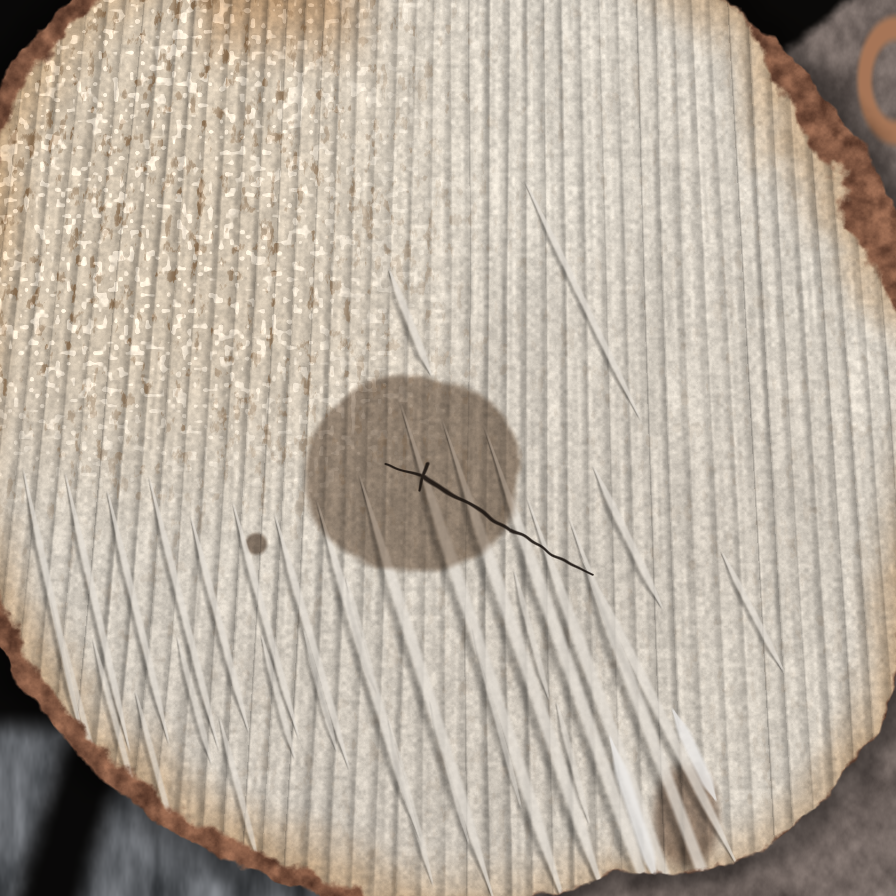
This texture is drawn by a WebGL 1 fragment shader. Its source:

```glsl
precision highp float;
// Sawn end of a log: fanned saw grooves, slanted gouges, dark heartwood, crack and bark.
uniform vec2 u_resolution;

float hash(vec2 p) {
  vec3 q = fract(p.xyx * vec3(0.1031, 0.1030, 0.0973));
  q += dot(q, q.yzx + 33.33);
  return fract((q.x + q.y) * q.z);
}

float noise(vec2 p) {
  vec2 i = floor(p), f = fract(p);
  f = f * f * (3.0 - 2.0 * f);
  return mix(mix(hash(i), hash(i + vec2(1, 0)), f.x),
             mix(hash(i + vec2(0, 1)), hash(i + vec2(1, 1)), f.x), f.y);
}

float fbm(vec2 p) {
  float sum = 0.0, amp = 0.53;
  for (int i = 0; i < 4; i++) {
    sum += amp * noise(p);
    p = p * 2.03 + 7.1;
    amp *= 0.5;
  }
  return sum;
}

// x: lit ridge, y: shadow on its left flank; both taper at the ends
vec2 gouge(vec2 p, vec2 a, vec2 b, float width) {
  vec2 ab = b - a, ap = p - a;
  float t = dot(ap, ab) / dot(ab, ab);
  float side = (ap.y * ab.x - ap.x * ab.y) / length(ab);
  float w = width * smoothstep(0.0, 0.3, t) * smoothstep(1.0, 0.75, t) + 0.0008;
  float on = smoothstep(-0.01, 0.04, t) * smoothstep(1.01, 0.96, t);
  return on * vec2(smoothstep(w + 0.001, w * 0.4, abs(side)),
                   smoothstep(w + 0.001, 0.0, abs(side + w * 1.4)));
}

float crackLine(vec2 p, vec2 a, vec2 b, float width) {
  vec2 ab = b - a;
  float t = clamp(dot(p - a, ab) / dot(ab, ab), 0.0, 1.0);
  float w = width * (1.0 - 0.7 * t);
  return smoothstep(w + 0.0015, w * 0.4, length(p - a - ab * t));
}

vec3 surroundings(vec2 p) {
  float rough = fbm(p * 32.0), fine = fbm(p * vec2(110.0, 75.0));
  vec3 rightLog = mix(vec3(0.22, 0.19, 0.18), vec3(0.64, 0.58, 0.55), rough * 0.7 + fine * 0.35);
  vec3 leftLog = mix(vec3(0.15, 0.16, 0.17), vec3(0.58, 0.59, 0.61), fbm(p * vec2(45.0, 14.0)));
  // Black gaps between the neighbouring logs
  float gap = smoothstep(0.055, 0.015, abs(p.x - 0.06 - p.y * 0.32 + 0.01 * rough));
  gap = max(gap, smoothstep(0.17, 0.21, p.y));
  vec3 col = mix(leftLog, vec3(0.035, 0.032, 0.03), gap);
  float corner = smoothstep(0.005, -0.015, 0.92 + (p.x - 0.87) * 0.8 - p.y + 0.02 * rough);
  rightLog = mix(rightLog, vec3(0.04, 0.035, 0.03), corner);
  float curl = abs(length((p - vec2(1.0, 0.91)) * vec2(1.0, 0.6)) - 0.035);
  rightLog = mix(rightLog, vec3(0.65, 0.46, 0.34), smoothstep(0.012, 0.004, curl));
  return mix(col, rightLog, step(0.5, p.x));
}

vec3 sawnWood(vec2 p, float depth) {
  float cloud = fbm(p * 5.0 + 3.0), grain = fbm(p * 190.0);
  float roughZone = smoothstep(0.62, 0.2, p.x) * smoothstep(0.35, 0.65, p.y);
  vec3 col = mix(vec3(0.76, 0.725, 0.68), vec3(0.89, 0.86, 0.81),
                 clamp(0.15 + 0.6 * cloud + 0.45 * p.y, 0.0, 1.0));
  col = mix(col, vec3(0.79, 0.70, 0.58), 0.45 * roughZone);
  col = mix(col, vec3(0.70, 0.54, 0.36), 0.6 * smoothstep(0.09, 0.0, depth + 0.05 * cloud));
  col = mix(col, vec3(0.66, 0.48, 0.30), 0.55 * smoothstep(0.1, 0.0, 1.0 - p.y)
      * smoothstep(0.2, 0.25, p.x) * smoothstep(0.44, 0.36, p.x));

  // Heartwood and knots
  vec2 h = (p - vec2(0.462, 0.473)) / vec2(0.121, 0.110);
  float heart = smoothstep(1.04, 0.95, length(h) + 0.14 * (fbm(p * 22.0) - 0.5));
  float knot = smoothstep(1.15, 0.75, length((p - vec2(0.766, 0.09)) / vec2(0.042, 0.062)) + 0.5 * (cloud - 0.5));
  float spot = smoothstep(0.015, 0.009, length(p - vec2(0.286, 0.393)));
  col = mix(col, vec3(0.53, 0.465, 0.40) + 0.05 * length(h) * (cloud - 0.5), heart * 0.92);
  col = mix(col, vec3(0.47, 0.38, 0.31), 0.75 * knot);
  col = mix(col, vec3(0.40, 0.33, 0.27), 0.75 * spot);

  // Saw grooves spread downwards
  float fan = (p.x - 0.57) / (1.0 + 0.22 * (1.0 - p.y));
  float t = fan * 49.0 + 0.35 * noise(vec2(fan * 18.0, p.y * 3.0));
  float f = fract(t);
  float groove = smoothstep(0.0, 0.13, f) * smoothstep(1.0, 0.55, f);
  float streak = noise(vec2(fan * 270.0, p.y * 9.0));
  float strength = (0.13 + 0.13 * hash(vec2(floor(t), 4.0))) * mix(1.0, 0.65, heart);
  col *= 1.06 - strength * (1.0 - groove) - 0.11 * (1.0 - streak);
  col *= 0.86 + 0.28 * grain;
  float pits = smoothstep(0.61, 0.75, fbm(vec2(fan * 130.0, p.y * 65.0)));
  col = mix(col, vec3(0.48, 0.36, 0.24), pits * (0.12 + 0.65 * roughZone) * (1.0 - 0.5 * groove));
  col += 0.18 * roughZone * smoothstep(0.65, 0.8, noise(p * 170.0));

  // Long gouges in a row, short ones below, and a few strays
  vec2 g = vec2(0.0);
  for (int i = 0; i < 14; i++) {
    float k = float(i), r = hash(vec2(k, 9.0));
    float top = 0.45 + 0.1 * exp(-(k - 9.5) * (k - 9.5) / 4.0) + 0.07 * (r - 0.5);
    vec2 a = vec2(0.026 + 0.0468 * k, top);
    float len = 0.23 + 0.1 * r + 0.3 * smoothstep(5.0, 9.0, k);
    g = max(g, gouge(p, a, a + len * vec2(0.22 + 0.012 * k, -1.0), 0.0035 + 0.004 * smoothstep(5.0, 9.0, k)));
    vec2 s = vec2(0.01 + 0.047 * k, 0.17 + 0.2 * hash(vec2(k, 3.0)));
    g = max(g, 0.8 * gouge(p, s, s + (0.13 + 0.1 * r) * vec2(0.27, -1.0), 0.003));
  }
  g = max(g, gouge(p, vec2(0.586, 0.798), vec2(0.716, 0.530), 0.003));
  g = max(g, gouge(p, vec2(0.434, 0.700), vec2(0.482, 0.580), 0.004));
  g = max(g, gouge(p, vec2(0.662, 0.480), vec2(0.740, 0.320), 0.004));
  g = max(g, gouge(p, vec2(0.805, 0.385), vec2(0.875, 0.250), 0.003));
  g = max(g, gouge(p, vec2(0.648, 0.380), vec2(0.825, 0.030), 0.006));
  col *= 1.0 - 0.27 * g.y;
  col = mix(col, mix(vec3(0.90, 0.875, 0.84), vec3(0.66, 0.60, 0.54), heart), 0.68 * g.x);
  float white = max(gouge(p, vec2(0.68, 0.18), vec2(0.735, 0.01), 0.009).x,
                    gouge(p, vec2(0.75, 0.21), vec2(0.80, 0.105), 0.008).x);
  col = mix(col, vec3(0.93, 0.92, 0.91), 0.8 * white);

  // Crack through the pith
  vec2 c = p + 0.004 * (vec2(noise(p * 60.0), noise(p * 60.0 + 9.0)) - 0.5);
  vec2 pith = vec2(0.472, 0.468);
  float crack = max(crackLine(c, pith, vec2(0.575, 0.406), 0.003), crackLine(c, pith, vec2(0.43, 0.482), 0.0015));
  crack = max(crack, crackLine(c, vec2(0.57, 0.409), vec2(0.66, 0.358), 0.0016));
  crack = max(crack, crackLine(c, pith + vec2(0.004, 0.013), pith - vec2(0.004, 0.014), 0.002));
  return mix(col, vec3(0.10, 0.075, 0.06), 0.9 * crack);
}

void main() {
  vec2 p = gl_FragCoord.xy / u_resolution;
  vec2 q = p - vec2(0.488, 0.544), n = normalize(q);
  float radius = 0.557 + 0.055 * smoothstep(0.65, 1.0, -2.0 * n.x * n.y);
  float depth = radius - length(q) + 0.018 * (fbm(p * 38.0) - 0.5);
  float upperRight = smoothstep(0.6, 0.8, n.x) * smoothstep(0.1, 0.3, n.y);
  float barkWidth = 0.024 * smoothstep(0.0, -0.35, n.x) + 0.055 * upperRight * (0.4 + fbm(p * 17.0));
  float flake = fbm(p * 75.0);
  vec3 bark = mix(vec3(0.25, 0.15, 0.11), vec3(0.68, 0.48, 0.37), flake * 1.1);
  vec3 col = sawnWood(p, depth - barkWidth);
  col = mix(col, bark, smoothstep(0.004, -0.004, depth - barkWidth + 0.012 * (flake - 0.5)));
  col = mix(surroundings(p) * mix(0.65, 1.0, smoothstep(0.0, 0.04, -depth)), col, smoothstep(-0.002, 0.002, depth));
  gl_FragColor = vec4(clamp(col, 0.0, 1.0), 1.0);
}
```
